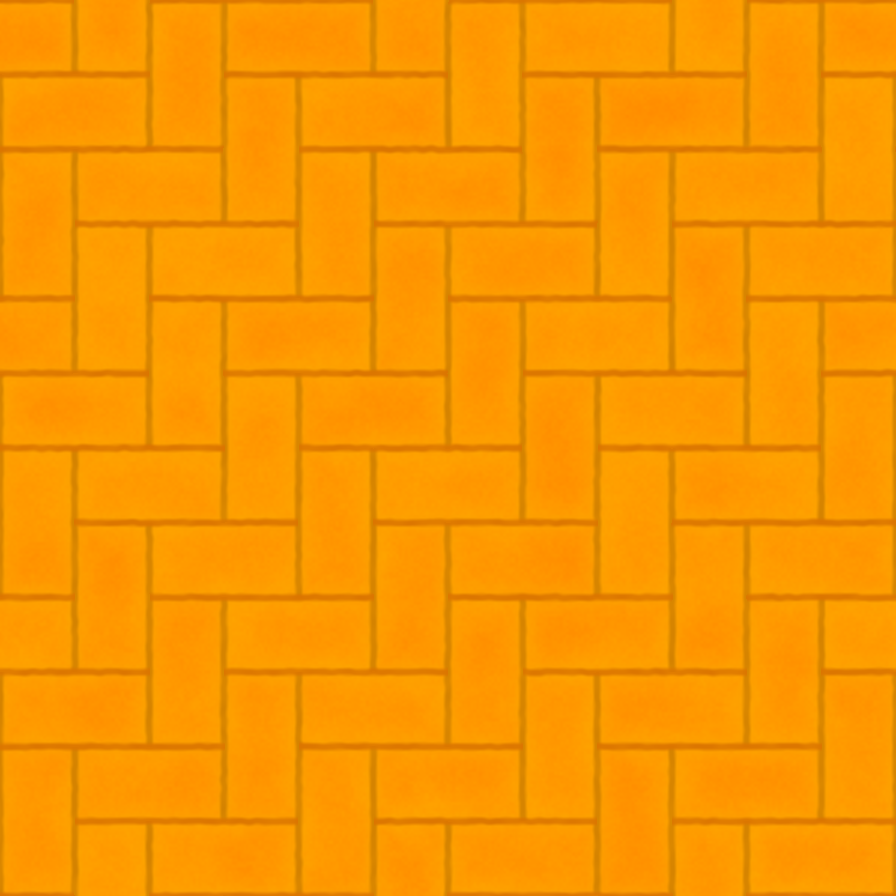
This texture is drawn by a three.js fragment shader. Its source:

```glsl
// Orange herringbone brick paving with soft worn joints and mottled faces.
#define CELLS 12.0          // brick widths across and down
#define JOINT_CORE 0.012    // half width of the full-strength joint, in cells
#define JOINT_EDGE 0.078    // half width where the joint fades out
#define RIM_WIDTH 0.10      // falloff of the pale brick rim
#define WOBBLE 0.022        // raggedness of the joints
#define GRAIN 0.030         // fine speckle strength
#define FACE_LIGHT vec3(1.00, 0.622, 0.0)
#define FACE_DEEP vec3(1.00, 0.555, 0.0)
#define RIM_COLOR vec3(0.98, 0.645, 0.0)
#define JOINT_UPRIGHT vec3(0.83, 0.51, 0.0)
#define JOINT_LEVEL vec3(0.86, 0.46, 0.0)

varying vec2 vUv;

float hash(vec2 p) {
  vec3 q = fract(vec3(p.xyx) * 0.1031);
  q += dot(q, q.yzx + 33.33);
  return fract((q.x + q.y) * q.z);
}

float noise(vec2 p) {
  vec2 i = floor(p);
  vec2 f = fract(p);
  f = f * f * (3.0 - 2.0 * f);
  float low = mix(hash(i), hash(i + vec2(1.0, 0.0)), f.x);
  float high = mix(hash(i + vec2(0.0, 1.0)), hash(i + vec2(1.0)), f.x);
  return mix(low, high, f.y);
}

float fbm(vec2 p) {
  float sum = 0.0;
  float weight = 0.5;
  for (int i = 0; i < 4; i++) {
    sum += weight * noise(p);
    p = p * 2.03 + 17.3;
    weight *= 0.5;
  }
  return sum / 0.9375;
}

// Lower corner (xy) and size (zw) of the brick covering p, with y running down.
vec4 herringbone(vec2 p) {
  vec2 cell = floor(p);
  float phase = floor(mod(cell.x - cell.y + 0.5, 4.0));
  if (phase == 0.0) return vec4(cell - vec2(1.0, 0.0), 2.0, 1.0);
  if (phase == 1.0) return vec4(cell - vec2(0.0, 1.0), 1.0, 2.0);
  if (phase == 2.0) return vec4(cell, 1.0, 2.0);
  return vec4(cell, 2.0, 1.0);
}

void main() {
  vec2 p = vec2(vUv.x, 1.0 - vUv.y) * CELLS;

  // Distance from the brick's upright and level sides
  vec2 ragged = vec2(noise(p * 9.0 + 40.0), noise(p * 9.0 + 90.0)) - 0.5;
  vec2 worn = p + WOBBLE * ragged;
  vec4 brick = herringbone(worn);
  vec2 local = worn - brick.xy;
  vec2 side = min(local, brick.zw - local);
  float edge = min(side.x, side.y);

  // Mottled face, tinted per brick and deeper toward its middle
  vec2 id = mod(brick.xy, CELLS);
  float tint = hash(id + 5.0) - 0.5;
  float mottle = fbm(p * 1.3 + 20.0 * hash(id + 31.0)) - 0.5;
  float middle = smoothstep(0.05, 0.45, edge);
  float depth = 0.22 + 0.24 * middle + 0.32 * tint + 1.1 * mottle;
  vec3 color = mix(FACE_LIGHT, FACE_DEEP, clamp(depth, 0.0, 1.0));
  float grain = noise(p * 14.0) + noise(p * 25.0 + 60.0) - 1.0;
  color.g += GRAIN * 0.6 * grain;

  // Pale rim, then the soft joints
  color = mix(color, RIM_COLOR, 0.85 * exp(-edge / RIM_WIDTH));
  vec2 joint = 1.0 - smoothstep(vec2(JOINT_CORE), vec2(JOINT_EDGE), side);
  joint *= 0.82 + 0.18 * noise(p * 6.0 + 12.0);
  color = mix(color, JOINT_UPRIGHT, joint.x);
  color = mix(color, JOINT_LEVEL, joint.y);

  gl_FragColor = vec4(clamp(color, 0.0, 1.0), 1.0);
}
```
